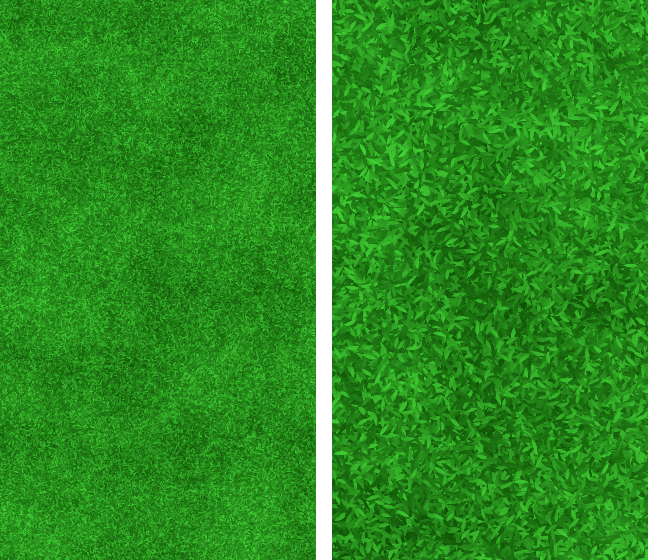
Left: the whole. Right: its middle third, enlarged.
A Shadertoy shader for this texture:

```glsl
// Dense short lawn seen from above: layers of tapered grass blades are
// painted over one another from dark roots to bright tips, while gradient
// noise bends their direction and lightens broad, soft patches.

vec4 hash4(vec2 p) {
    vec4 q = fract(p.xyxy * vec4(0.1031, 0.1030, 0.0973, 0.1099));
    q += dot(q, q.wzxy + 33.33);
    return fract((q.xxyz + q.yzzw) * q.zywx);
}

vec2 gradient(vec2 cell) {
    float angle = 6.2832 * hash4(cell + 57.0).x;
    return vec2(cos(angle), sin(angle));
}

float gradientNoise(vec2 p) {
    vec2 i = floor(p), f = fract(p);
    vec2 u = f * f * f * (f * (f * 6.0 - 15.0) + 10.0);
    vec2 e = vec2(0.0, 1.0);
    float low  = mix(dot(gradient(i), f), dot(gradient(i + e.yx), f - e.yx), u.x);
    float high = mix(dot(gradient(i + e.xy), f - e.xy), dot(gradient(i + e.yy), f - e.yy), u.x);
    return mix(low, high, u.y);
}

mat2 rotation(float angle) {
    float c = cos(angle), s = sin(angle);
    return mat2(c, -s, s, c);
}

// Paints one blade per jittered grid cell over the given shade.
float paintBlades(float shade, vec2 uv, float layer, float flow, float edge) {
    const float cellSize = 0.011;
    float depth = layer / 8.0;
    vec2 p = rotation(layer * 0.73) * uv / cellSize + layer * 37.3 + 200.0;
    vec2 home = floor(p);

    for (int y = -1; y <= 1; y++) {
        for (int x = -1; x <= 1; x++) {
            vec2 cell = home + vec2(x, y);
            vec4 rnd = hash4(cell + layer * 19.0);
            float angle = flow + 3.6 * (rnd.z - 0.5) + layer * 0.73;
            vec2 q = rotation(angle) * (p - cell - rnd.xy) * cellSize;

            // Pointed at both ends, lighter toward one of them
            float along = q.x / mix(0.0055, 0.0085, fract(rnd.w * 17.0));
            float halfWidth = 0.0020 * (1.0 - along * along);
            float cover = 1.0 - smoothstep(-edge, edge, abs(q.y) - halfWidth);
            float tone = 0.18 * depth - 0.03 + 0.85 * pow(rnd.w, 1.4);
            shade = mix(shade, tone + 0.08 * along, cover);
        }
    }
    return shade;
}

void mainImage(out vec4 fragColor, in vec2 fragCoord) {
    vec2 uv = fragCoord / iResolution.x;
    float edge = 0.5 / iResolution.x;

    // Locally shared lean of the blades
    float flow = 2.6 * gradientNoise(uv * 9.0 + 3.7);

    float shade = 0.05;
    for (int i = 1; i <= 8; i++) {
        shade = paintBlades(shade, uv, float(i), flow, edge);
    }

    // Broad patches and smaller tufts
    shade += 0.22 * gradientNoise(uv * vec2(3.2, 4.2) + 11.0);
    shade += 0.17 * gradientNoise(uv * 9.0 + 23.0);
    shade += 0.16 * gradientNoise(uv * 25.0 + 41.0);

    vec3 darkGreen = vec3(0.08, 0.37, 0.04);
    vec3 brightGreen = vec3(0.24, 0.78, 0.19);
    fragColor = vec4(mix(darkGreen, brightGreen, clamp(shade, -0.1, 1.15)), 1.0);
}
```
